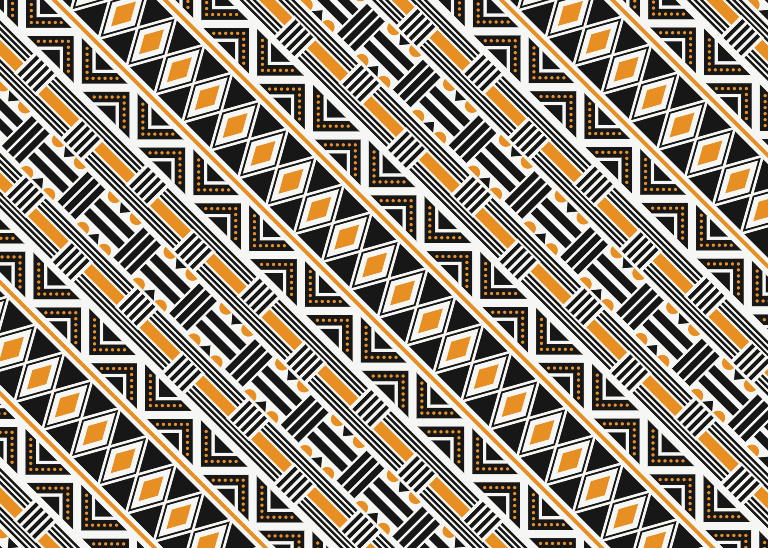
This pattern is drawn by a WebGL 2 fragment shader. Its source:

```glsl
#version 300 es
precision highp float;
// Diagonal woven stripes: diamonds, dotted zigzags, orange bars with hatching, and a ladder.

uniform vec2 u_resolution;
out vec4 outColor;

const vec3 WHITE = vec3(0.965, 0.965, 0.955);
const vec3 BLACK = vec3(0.09);
const vec3 ORANGE = vec3(0.91, 0.56, 0.14);

const float CANVAS_HEIGHT = 550.0; // design units down the canvas
const float STRIPE_PERIOD = 449.0; // across the stripes
const float DIAMOND_STEP = 56.0;   // along the stripes
const float MOTIF_STEP = 112.0;

// Distance to the strip lo < x < hi
float strip(float x, float lo, float hi) {
  return max(lo - x, x - hi);
}

float box(vec2 p, vec2 halfSize) {
  vec2 d = abs(p) - halfSize;
  return max(d.x, d.y);
}

float centeredMod(float x, float period) {
  return mod(x + 0.5 * period, period) - 0.5 * period;
}

vec3 paint(vec3 base, vec3 ink, float dist, float pixel) {
  return mix(ink, base, smoothstep(-0.5 * pixel, 0.5 * pixel, dist));
}

// Outlined rhombi with orange cores and black triangles between them
vec3 diamonds(vec3 col, float across, float along, float px) {
  float s = abs(centeredMod(along, DIAMOND_STEP));
  float edge = (across / 50.0 + s / 28.0 - 1.0) * 24.4;
  float inside = across - 47.0;
  col = paint(col, BLACK, max(strip(edge, -4.5, -1.8), inside), px);
  col = paint(col, BLACK, max(2.0 - edge, inside), px);
  col = paint(col, ORANGE, edge + 12.2, px);
  return paint(col, ORANGE, strip(across, 53.0, 58.5), px);
}

// Dotted chevrons on both sides of a white zigzag; peak is the distance to its crest
vec3 zigzag(vec3 col, float across, float peak, float px) {
  float valley = 56.0 - peak;
  float side = (across - 120.0 + peak) * 0.7071;
  float run = side < 0.0 ? peak - across + 120.0 : valley + across - 64.0;
  float offset = abs(side);
  float zone = strip(across, 66.0, 119.0);
  col = paint(col, BLACK, max(strip(offset, 5.8, 20.8), zone), px);
  col = paint(col, BLACK, max(25.5 - offset, zone), px);
  vec2 dotPos = vec2(offset - 13.3, centeredMod(run * 0.7071 - 13.3, 8.5));
  float dots = max(length(dotPos) - 2.3, strip(across, 69.0, 116.0));
  return paint(col, ORANGE, dots, px);
}

// Parallel lines with orange bars, interrupted by shifted hatch blocks
vec3 barsAndHatch(vec3 col, float t, float peak, float shift, float px) {
  float line = strip(centeredMod(abs(t) - 13.0, 6.4), -1.8, 1.8);
  col = paint(col, BLACK, max(line, strip(abs(t), 10.0, 28.0)), px);
  col = paint(col, ORANGE, box(vec2(t, peak), vec2(8.0, 35.0)), px);
  float s = 56.0 - peak;
  vec2 block = vec2(t - shift, s);
  col = paint(col, WHITE, box(block, vec2(22.0, 23.0)), px);
  float hatch = abs(centeredMod(s - 5.0, 10.0)) - 2.8;
  return paint(col, BLACK, max(hatch, box(block, vec2(19.0, 20.0))), px);
}

// Twin rails, triple rungs, and half discs and triangles along the rim
vec3 ladder(vec3 col, float v, float peak, float px) {
  float s = 56.0 - peak;
  float rim = v - 33.0;
  float disc = max(length(vec2(rim, s - 22.0)) - 10.0, rim);
  float tooth = max((s * 1.2 - rim - 12.0) * 0.64, rim);
  col = paint(col, ORANGE, disc, px);
  col = paint(col, BLACK, tooth, px);
  col = paint(col, BLACK, strip(v, 4.0, 16.0), px);
  col = paint(col, WHITE, box(vec2(v, peak), vec2(30.0, 21.0)), px);
  float rung = abs(centeredMod(peak, 13.0)) - 4.7;
  return paint(col, BLACK, max(rung, box(vec2(v, peak), vec2(30.0, 18.0))), px);
}

void main() {
  float unit = CANVAS_HEIGHT / u_resolution.y;
  vec2 p = vec2(gl_FragCoord.x, u_resolution.y - gl_FragCoord.y) * unit;
  float px = 1.4142 * unit;

  // Diagonal axes, mirrored about the diamond stripe
  float across = abs(centeredMod(p.x - p.y - 110.0, STRIPE_PERIOD));
  float along = p.x + p.y - 138.0;
  float peak = abs(centeredMod(along - 28.0, MOTIF_STEP));
  float row = mod(floor((along - 28.0) / MOTIF_STEP), 2.0);
  float hatchShift = mix(10.0, -10.0, row);

  vec3 col = diamonds(WHITE, across, along, px);
  if (across > 62.0) col = zigzag(WHITE, across, peak, px);
  if (across > 124.0) col = barsAndHatch(WHITE, across - 158.0, peak, hatchShift, px);
  if (across > 190.5) col = ladder(WHITE, 0.5 * STRIPE_PERIOD - across, peak, px);
  outColor = vec4(col, 1.0);
}
```
